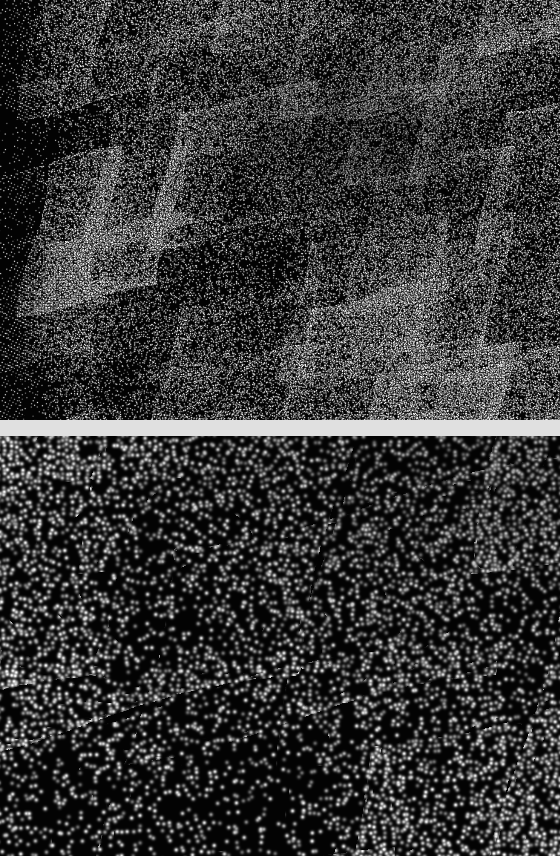
Top, the full canvas; bottom, a detail of the centre.
This background is drawn by a Shadertoy shader. Its source:

```glsl
// Monochrome stipple of overlapping translucent sheets on black.
// Skewed rhombic sheets sit on a square lattice and brighten at their folds;
// their summed density decides which jittered grains of a fine grid light up.

const float LATTICE = 0.156;               // spacing of sheet anchors
const vec2 ORIGIN = vec2(0.038, 0.0885);   // lattice offset
const float LONG_SIDE = 0.333;             // sheet side along its main axis
const float SKEW = 0.076;                  // sheet side across that axis
const float GRAIN_ROWS = 274.0;            // grain cells per canvas height

float hash(vec2 p) {
    vec3 q = fract(p.xyx * vec3(0.1031, 0.1030, 0.0973));
    q += dot(q, q.yzx + 33.33);
    return fract((q.x + q.y) * q.z);
}

vec4 hash4(vec2 p) {
    return vec4(hash(p + 11.3), hash(p + 37.7), hash(p + 71.9), hash(p + 103.1));
}

// Soft elliptical spot, 1 at its centre.
float spot(vec2 p, vec2 centre, vec2 radius) {
    vec2 d = (p - centre) / radius;
    return exp(-dot(d, d));
}

// Sheet coordinates: 0..1 along each side, slightly bowed near the corners.
vec2 sheetCoords(vec2 p) {
    float det = LONG_SIDE * LONG_SIDE - SKEW * SKEW;
    vec2 c = (p * LONG_SIDE - p.yx * SKEW) / det;
    return c + 0.022 * sin(6.2832 * c.yx);
}

// Grain density of one sheet: each fold glows and fades inward.
float sheet(vec2 p, vec4 foldStrength) {
    vec2 c = sheetCoords(p);
    vec4 inset = vec4(c, 1.0 - c);
    float nearest = min(min(inset.x, inset.y), min(inset.z, inset.w));
    float inside = smoothstep(0.0, 0.005, nearest);
    vec4 glow = inversesqrt(max(inset, 0.0) + 0.003);
    return inside * 0.055 * dot(foldStrength * foldStrength, glow);
}

// Sum of all sheets that can reach the point.
float sheets(vec2 p) {
    vec2 home = floor((p - ORIGIN) / LATTICE);
    float total = 0.0;
    for (int j = -3; j <= 0; j++) {
        for (int i = -3; i <= 0; i++) {
            vec2 id = home + vec2(i, j);
            float present = step(hash(id + 50.0), 0.58);
            vec2 anchor = ORIGIN + id * LATTICE;
            total += present * sheet(p - anchor, hash4(id + 50.0));
        }
    }
    return total;
}

// Broad light and shade over the canvas.
float tone(vec2 p) {
    float t = mix(0.4, 1.0, smoothstep(0.0, 0.2, p.x));
    t += 0.5 * spot(p, vec2(1.2, 0.12), vec2(0.4, 0.3));
    t += 0.2 * spot(p, vec2(0.3, 0.22), vec2(0.25, 0.2));
    t -= 0.45 * spot(p, vec2(0.62, 0.33), vec2(0.12, 0.17));
    t -= 0.3 * spot(p, vec2(0.56, 0.54), vec2(0.13, 0.1));
    return t;
}

// Jittered round grains; order blends from random to a tilted lattice.
float grains(vec2 p, float density, float regularity) {
    vec2 g = p * GRAIN_ROWS;
    vec2 home = floor(g);
    float dark = 1.0;
    for (int j = -1; j <= 1; j++) {
        for (int i = -1; i <= 1; i++) {
            vec2 cell = home + vec2(i, j);
            vec4 rnd = hash4(cell);
            float lattice = fract(dot(cell, vec2(0.2, 0.4)) + 0.1);
            float order = mix(rnd.x, lattice, regularity);
            float lit = step(order, density);
            vec2 jitter = (rnd.yz - 0.5) * 0.8 * (1.0 - regularity);
            vec2 d = g - cell - 0.5 - jitter;
            float level = mix(0.4, 1.0, rnd.w) * (0.85 + 0.3 * min(density, 1.2));
            dark *= 1.0 - min(lit * level * exp(-dot(d, d) / 0.2), 1.0);
        }
    }
    return 1.0 - dark;
}

void mainImage(out vec4 fragColor, in vec2 fragCoord) {
    vec2 p = fragCoord / iResolution.y;
    float density = (0.24 + sheets(p)) * tone(p);
    float regularity = 0.75 * (1.0 - smoothstep(0.02, 0.2, p.x));
    float light = grains(p, density, regularity);

    // Greyer, softer grains in the upper middle.
    light *= 1.0 - 0.3 * spot(p, vec2(0.85, 0.68), vec2(0.28, 0.2));
    fragColor = vec4(vec3(0.01 + 0.97 * light), 1.0);
}
```
